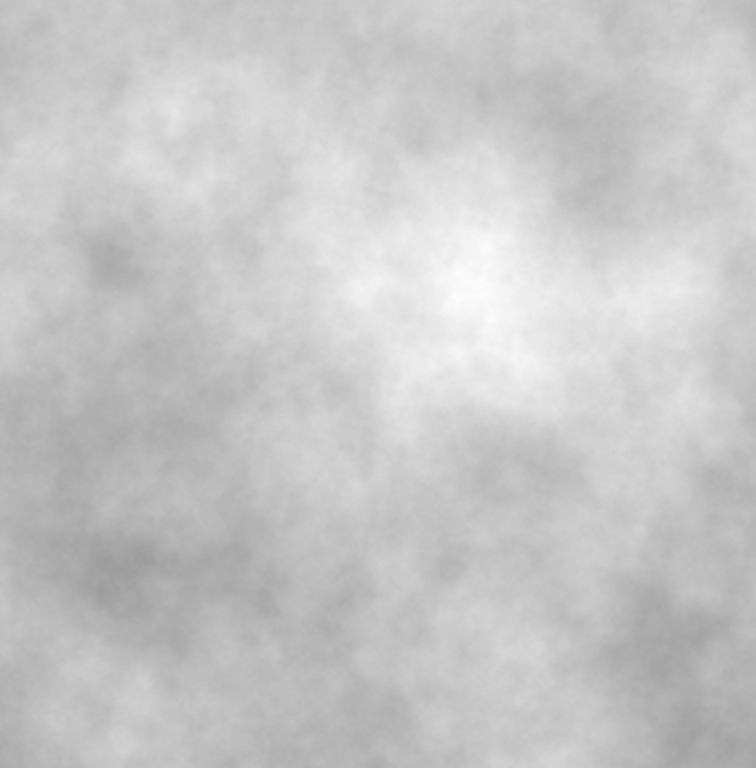
A WebGL 2 fragment shader for this texture:

```glsl
#version 300 es
precision highp float;

#define BASE_SCALE 4.0
#define OCTAVES 7
#define GAIN 0.64
#define MEAN_GRAY 0.742
#define CONTRAST 0.40
#define GLOW_CENTER vec2(0.56, 0.61)
#define GLOW_RADIUS 0.24
#define GLOW_STRENGTH 0.19
#define GLOW_WARP 0.20

uniform vec2 u_resolution;
out vec4 fragColor;

float hash(vec2 p) {
    return fract(sin(dot(p, vec2(127.1, 311.7))) * 43758.5453);
}

// Smoothly interpolated lattice noise in 0..1
float valueNoise(vec2 p) {
    vec2 cell = floor(p);
    vec2 f = fract(p);
    vec2 w = f * f * f * (f * (f * 6.0 - 15.0) + 10.0);
    float bottom = mix(hash(cell), hash(cell + vec2(1.0, 0.0)), w.x);
    float top = mix(hash(cell + vec2(0.0, 1.0)), hash(cell + vec2(1.0)), w.x);
    return mix(bottom, top, w.y);
}

// Normalised octave sum; each octave is turned to hide the lattice
float cloudNoise(vec2 p) {
    const mat2 turn = mat2(0.8, 0.6, -0.6, 0.8);
    float sum = 0.0;
    float total = 0.0;
    float amplitude = 1.0;
    for (int i = 0; i < OCTAVES; i++) {
        sum += amplitude * valueNoise(p);
        total += amplitude;
        amplitude *= GAIN;
        p = turn * p * 2.03 + vec2(17.3, 9.1);
    }
    return sum / total;
}

void main() {
    vec2 uv = gl_FragCoord.xy / u_resolution.y;

    // Soft mist with fine grain
    float mist = cloudNoise(uv * BASE_SCALE + vec2(5.2, 2.7)) - 0.5;

    // Bright cloud with a ragged outline
    vec2 warp = vec2(cloudNoise(uv * 5.0 + 31.0), cloudNoise(uv * 5.0 + 57.0)) - 0.5;
    vec2 offset = (uv + GLOW_WARP * warp - GLOW_CENTER) / GLOW_RADIUS;
    float glow = exp(-dot(offset, offset));

    float gray = MEAN_GRAY + CONTRAST * mist + GLOW_STRENGTH * glow;
    fragColor = vec4(vec3(clamp(gray, 0.0, 1.0)), 1.0);
}
```
